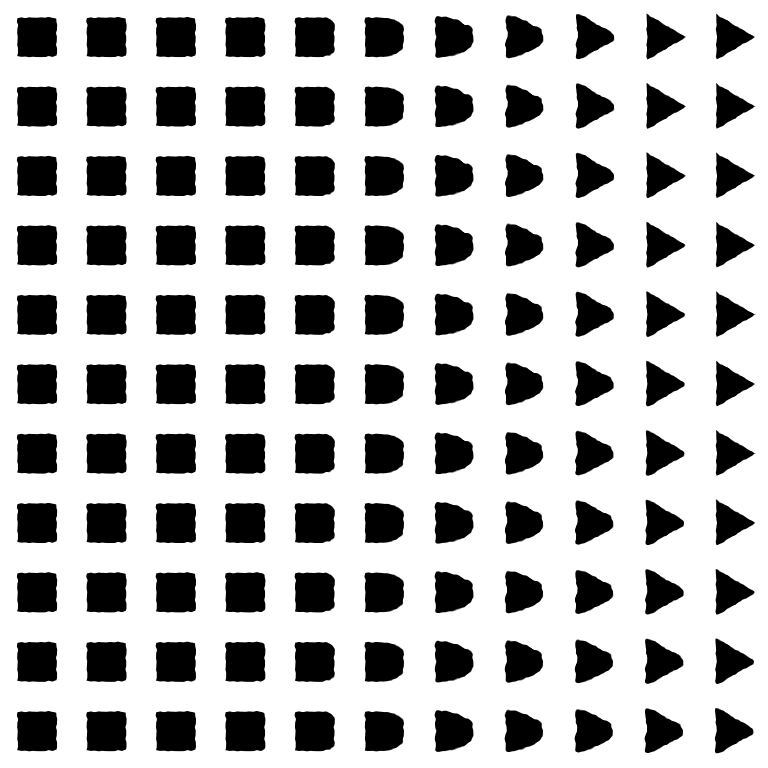
Give the GLSL for this pattern, as a WebGL 2 fragment shader.

```glsl
#version 300 es
precision highp float;
// Eleven by eleven black shapes on white: squares on the left morph into
// right-pointing triangles. Each shape is a smooth intersection of half-planes
// whose offsets follow the column and row; value noise roughens the edges.

uniform vec2 u_resolution;
out vec4 fragColor;

float hash(vec2 p) {
    vec3 h = fract(vec3(p.xyx) * 0.1031);
    h += dot(h, h.yzx + 33.33);
    return fract((h.x + h.y) * h.z);
}

float noise(vec2 p) {
    vec2 i = floor(p), f = fract(p);
    f = f * f * (3.0 - 2.0 * f);
    return mix(mix(hash(i), hash(i + vec2(1, 0)), f.x),
               mix(hash(i + vec2(0, 1)), hash(i + vec2(1, 1)), f.x), f.y);
}

float smoothMax(float a, float b, float k) {
    float h = max(k - abs(a - b), 0.0) / k;
    return max(a, b) + h * h * k * 0.25;
}

float dent(vec2 q, vec2 center, float radius) {
    vec2 d = (q - center) / radius;
    return exp(-dot(d, d));
}

// Signed distance; t = 0 is a square of half side 1, t = 1 a triangle.
float morphShape(vec2 q, float t) {
    float y = abs(q.y);
    float left = -q.x - mix(1.0, 0.744, t * t);
    float right = q.x - mix(1.01, 1.28, pow(t, 6.0));
    float top = y + 0.04 * q.x * q.x * (1.0 - t) - mix(1.01, 1.2, pow(t, 4.0));
    float slant = 0.5 * q.x + 0.866 * y - mix(1.4, 0.628, t);

    // Corners are roundest halfway through the morph
    float rounding = 0.03 + 1.7 * t * (1.0 - t);
    float d = smoothMax(smoothMax(right, top, rounding), slant, rounding);
    float leftRounding = 0.03 + smoothstep(0.45, 0.75, t) * (1.0 - t);
    return smoothMax(d, left, leftRounding);
}

void main() {
    float side = min(u_resolution.x, u_resolution.y);
    float unitsAcross = 39.38;
    float spacing = 3.559;
    vec2 p = (gl_FragCoord.xy - 0.5 * u_resolution) / side * unitsAcross;
    vec2 cell = clamp(floor(p / spacing + 0.5), -5.0, 5.0);
    vec2 q = p - cell * spacing;

    // The morph runs by column, and lags toward the lower right
    float column = cell.x + 5.0;
    float down = (5.0 - cell.y) / 10.0;
    column -= 0.45 * max(column - 6.0, 0.0) * pow(down, 1.5);
    float t = smoothstep(2.0, 9.5, column);

    // Rough edges, with deeper bites in the middle of the morph
    float d = morphShape(q, t);
    float middle = smoothstep(0.4, 0.6, t) * (1.0 - smoothstep(0.85, 1.0, t));
    d += 0.07 * (noise(q * 5.0 + 40.0) - 0.5);
    d += 0.10 * middle * (noise(q * 2.6 + 17.0) - 0.5);
    d += 0.11 * middle * dent(q, vec2(0.58, 0.72), 0.16) * (1.0 - 0.7 * down);
    d += 0.10 * middle * smoothstep(0.55, 0.75, t) * dent(q, vec2(-0.85, 0.25), 0.2);

    float pixel = unitsAcross / side;
    float ink = clamp(0.5 - d / pixel, 0.0, 1.0);
    fragColor = vec4(vec3(1.0 - ink), 1.0);
}
```
